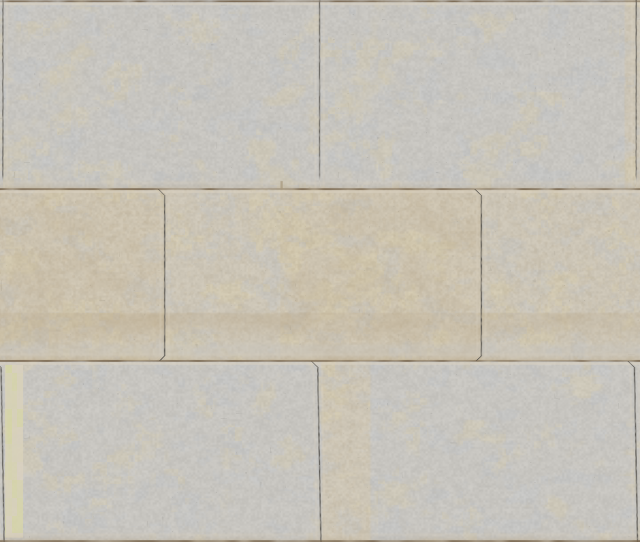
Reproduce this texture procedurally as a Shadertoy shader.

```glsl
// Three courses of smooth limestone blocks in running bond, two blocks across.
// Each course has its own joints and chamfers; layered noise gives the mottling,
// and soft bands add warm stains along the edges. Unit: canvas width, y down.

const float PITCH = 0.4948;
const vec3 GREY  = vec3(0.780, 0.772, 0.752);
const vec3 SAND  = vec3(0.806, 0.772, 0.700);
const vec3 CREAM = vec3(0.828, 0.788, 0.672);
const vec3 COOL  = vec3(0.755, 0.765, 0.775);
const vec3 OCHRE = vec3(0.730, 0.665, 0.550);
const vec3 PALE  = vec3(0.855, 0.820, 0.755);
const vec3 SOIL  = vec3(0.470, 0.400, 0.310);
const vec3 CRACK = vec3(0.340, 0.330, 0.310);

float hash(vec2 p) {
    vec3 q = fract(vec3(p.xyx) * 0.1031);
    q += dot(q, q.yzx + 33.33);
    return fract((q.x + q.y) * q.z);
}

float noise(vec2 p) {
    vec2 i = floor(p), f = fract(p);
    f = f * f * (3.0 - 2.0 * f);
    return mix(mix(hash(i), hash(i + vec2(1, 0)), f.x),
               mix(hash(i + vec2(0, 1)), hash(i + vec2(1, 1)), f.x), f.y);
}

float fbm(vec2 p) {
    float sum = 0.0, amp = 0.53;
    for (int i = 0; i < 4; i++) {
        sum += amp * noise(p);
        p = p * 2.03 + 17.3;
        amp *= 0.5;
    }
    return sum;
}

// Smooth window from a to b with edge softness s
float band(float x, float a, float b, float s) {
    return smoothstep(a - s, a + s, x) * (1.0 - smoothstep(b - s, b + s, x));
}

float stroke(float d, float halfWidth, float aa) {
    return 1.0 - smoothstep(halfWidth - aa, halfWidth + aa, abs(d));
}

float pick(float row, vec3 v) {
    return row < 0.5 ? v.x : row < 1.5 ? v.y : v.z;
}

// Mottled stone face; warm selects between grey and sandy stone
vec3 stone(vec2 p, float warm, vec2 seed) {
    vec2 q = p + seed;
    float cell = hash(floor(q * 90.0)) - 0.5;
    float patches = fbm(q * vec2(22.0, 26.0)) + 0.16 * cell;
    float cool = fbm(q * vec2(28.0, 40.0) + 40.0) - 0.16 * cell;
    vec3 c = mix(GREY, SAND, warm);
    c = mix(c, CREAM, (0.40 + 0.2 * warm) * smoothstep(0.54, 0.74, patches));
    c = mix(c, COOL, (0.45 - 0.15 * warm) * smoothstep(0.54, 0.72, cool));
    float sandy = smoothstep(0.5, 0.8, noise(q * 190.0 + 5.0)) * warm;
    c = mix(c, OCHRE, 0.16 * sandy);
    c += 0.038 * (noise(q * 300.0) - 0.5) + 0.035 * (fbm(q * vec2(90.0, 120.0)) - 0.5);
    return c - 0.05 * smoothstep(0.95, 1.0, noise(q * 130.0 + 9.0));
}

void mainImage(out vec4 fragColor, in vec2 fragCoord) {
    float aa = 0.75 / iResolution.x;
    vec2 p = vec2(fragCoord.x, iResolution.y - fragCoord.y) / iResolution.x;

    // Course and its distances to the bed joints
    float row = step(0.2955, p.y) + step(0.564, p.y);
    float upper = pick(row, vec3(1, 0, 0));
    float middle = pick(row, vec3(0, 1, 0));
    float lower = pick(row, vec3(0, 0, 1));
    float down = p.y - pick(row, vec3(0.002, 0.2955, 0.564));
    float up = pick(row, vec3(0.2955, 0.564, 0.8455)) - p.y;

    // Upright joints, bent at chamfered corners and slanted in the lower course
    float bend = (middle + lower) * max(0.0, 0.010 - down) + middle * max(0.0, 0.008 - up);
    float jointX = pick(row, vec3(0.0045, 0.2573, 0.0015)) + 0.018 * lower * down - bend;
    float along = p.x - jointX;
    float column = floor(along / PITCH);
    float x = along - column * PITCH;
    float side = min(x, PITCH - x);

    // Stone face, with paler stretches that end at a seam in the sandy course
    float early = middle * (band(p.x, 0.2573, 0.438, aa) + step(0.7526, p.x));
    float warm = middle * (1.0 - 0.25 * early);
    warm += 0.8 * lower * band(p.x, 0.503, 0.579, 0.003);
    warm += 0.7 * upper * smoothstep(0.974, 0.978, p.x);
    vec3 color = stone(p, warm, vec2(0.31 * column, row * 2.7) + 3.0);
    color = mix(color, OCHRE, middle * (1.0 - early) * (0.05 + 0.16 * smoothstep(0.45, 0.7, fbm(p * 34.0))));
    color = mix(color, CREAM, 0.22 * upper * smoothstep(0.5, 0.7, fbm(p * 30.0 + 8.0)) * band(x, 0.02, 0.12, 0.03));

    // Stained strip low in the sandy course and bleached strip at lower left
    float stain = fbm(p * vec2(16.0, 50.0) + 6.0);
    float strip = band(up, 0.030, 0.075, 0.002) * smoothstep(0.022, 0.065, up);
    color = mix(color, OCHRE, middle * strip * (0.02 + 0.5 * stain));
    color = mix(color, GREY, 0.35 * middle * band(up, 0.006, 0.026, 0.005));
    float bleach = lower * band(p.x, 0.008, 0.036, 0.001) * band(down, 0.006, 0.276, 0.001);
    float flake = hash(floor(p * vec2(110.0, 36.0)));
    color = mix(color, mix(PALE, vec3(0.84, 0.84, 0.64), flake), 0.85 * bleach);

    // Soft block rims and warm dirt beside the bed joints
    color = mix(color, PALE, 0.25 * stroke(side - 0.0065, 0.0016, 0.0015));
    color = mix(color, PALE, 0.55 * band(down, 0.002, 0.006, 0.0012));
    color = mix(color, PALE, 0.22 * stroke(up - 0.010, 0.002, 0.002));
    color = mix(color, OCHRE, (0.15 + 0.7 * stain) * exp(-max(up, 0.0) / 0.0050));

    // Thin broken upright joints that fade at the foot of the upper course
    float wear = 0.45 + 0.5 * noise(vec2(p.y * 190.0, column + row * 5.0));
    float fade = mix(1.0, 0.85 * smoothstep(0.012, 0.024, up), upper);
    color = mix(color, CRACK, wear * fade * stroke(side, 0.0011, aa));

    // Bed joints vary in depth; a small chip sits on the upper one
    float bed = min(abs(down), abs(up));
    float depth = 0.3 + 0.65 * noise(vec2(p.x * 55.0, floor(p.y * 4.0 + 0.5)));
    color = mix(color, SOIL, depth * stroke(bed, 0.0014, aa));
    float chip = stroke(p.x - 0.440, 0.0018, aa) * band(p.y, 0.283, 0.2955, aa);
    color = mix(color, OCHRE * 0.9, 0.75 * chip);

    fragColor = vec4(clamp(color, 0.0, 1.0), 1.0);
}
```
